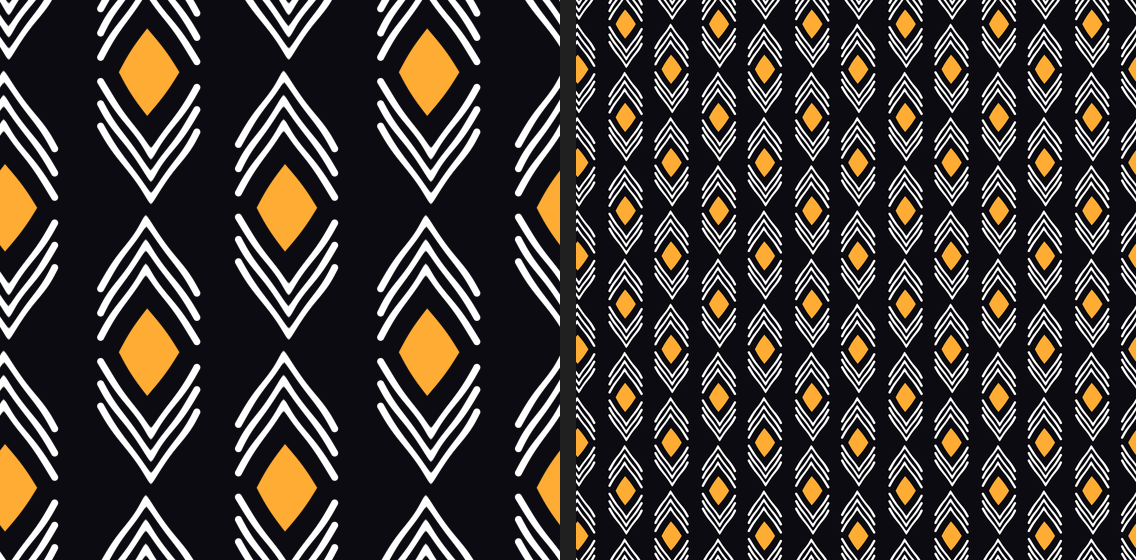
Left, the tile; right, the same tile 3 across and 3 down.
Reproduce this pattern procedurally as a Shadertoy shader.

```glsl
// Hand-inked diamonds nested between triple chevrons, in two staggered columns.
// Each repeat holds two motifs; chevron arms are folded distance fields with a
// gently waving centre line and a swelling stroke. Whole repeats make it tile.

const float REPEATS = 2.0;            // repeats across and down
const float UNITS = 384.0;            // design units per repeat
const vec2 MOTIF_A = vec2(204.0, 285.0);
const vec2 MOTIF_B = vec2(9.0, 99.0);

const vec3 INK = vec3(0.045, 0.042, 0.065);
const vec3 CHALK = vec3(0.995);
const vec3 AMBER = vec3(0.995, 0.675, 0.20);

const vec2 DIAMOND = vec2(41.5, 60.0);  // half width, half height
const float DIAMOND_BULGE = 2.0;
const float DIAMOND_LEAN = 2.7;         // tips sit left of the side corners

// Outermost chevron heights: apex, left end, right end
const vec3 UPPER = vec3(182.0, 87.0, 81.0);
const vec3 LOWER = vec3(175.0, 74.0, 82.0);
const float UPPER_PITCH = 33.3;
const float LOWER_PITCH = 30.6;
const float UPPER_APEX_X = -4.0;
const float LOWER_APEX_X = 3.0;
const float ARM_REACH = 66.0;
const float STROKE = 3.9;               // half width of a line
const float STROKE_SWELL = 0.9;         // extra half width near the ends
const float WAVE = 1.3;
const float BOW = 0.8;
const float TIP_ROUND = 1.5;
const float PI = 3.14159265;

// Offset to the nearest wrapped copy of a motif
vec2 wrapTo(vec2 p, vec2 centre) {
    vec2 q = p - centre;
    return q - UNITS * round(q / UNITS);
}

float diamondDistance(vec2 p) {
    float t = min(abs(p.y) / DIAMOND.y, 1.0);
    p.x += DIAMOND_LEAN * t - 0.5;
    float slopeScale = DIAMOND.x * DIAMOND.y / length(DIAMOND);
    float d = (abs(p.x) / DIAMOND.x + abs(p.y) / DIAMOND.y - 1.0) * slopeScale;
    return d - DIAMOND_BULGE * sin(PI * t);
}

// Upward chevron: heights are apex, left end and right end
float chevronDistance(vec2 p, float apexX, vec3 heights, float phase) {
    float x = p.x - apexX;
    float side = x < 0.0 ? -1.0 : 1.0;
    vec2 arm = vec2(ARM_REACH - side * apexX,
                    (side < 0.0 ? heights.y : heights.z) - heights.x);
    vec2 q = vec2(sqrt(x * x + TIP_ROUND * TIP_ROUND), p.y - heights.x);

    // Wave the centre line, keeping both ends fixed
    float t = clamp(dot(q, arm) / dot(arm, arm), 0.0, 1.0);
    vec2 outward = normalize(vec2(-arm.y, arm.x));
    float wave = BOW * sin(PI * t) - WAVE * sin(2.0 * PI * t);
    wave += 0.4 * sin(3.0 * PI * t) * sin(phase + side);
    q -= outward * wave;

    // Only the outer end is capped, so the apex stays mitred
    float h = min(dot(q, arm) / dot(arm, arm), 1.0);
    float radius = STROKE + STROKE_SWELL * smoothstep(0.3, 0.9, t)
                 + 0.4 * (1.0 - smoothstep(0.0, 0.2, t));
    return length(q - arm * h) - radius;
}

float chevronsDistance(vec2 p) {
    float d = UNITS;
    for (int i = 0; i < 3; i++) {
        float n = float(i);
        float upper = chevronDistance(p, UPPER_APEX_X, UPPER - n * UPPER_PITCH, n * 2.1);
        float lower = chevronDistance(vec2(p.x, -p.y), LOWER_APEX_X,
                                      LOWER - n * LOWER_PITCH, n * 2.1 + 1.0);
        d = min(d, min(upper, lower));
    }
    return d;
}

float coverage(float d, float pixel) {
    return 1.0 - smoothstep(-0.7 * pixel, 0.7 * pixel, d);
}

void mainImage(out vec4 fragColor, in vec2 fragCoord) {
    vec2 p = fragCoord / iResolution.xy * REPEATS * UNITS;
    float pixel = REPEATS * UNITS / min(iResolution.x, iResolution.y);

    vec2 a = wrapTo(p, MOTIF_A);
    vec2 b = wrapTo(p, MOTIF_B);
    float chevrons = min(chevronsDistance(a), chevronsDistance(b));
    float diamonds = min(diamondDistance(a), diamondDistance(b));

    vec3 colour = mix(INK, CHALK, coverage(chevrons, pixel));
    colour = mix(colour, AMBER, coverage(diamonds, pixel));
    fragColor = vec4(colour, 1.0);
}
```
